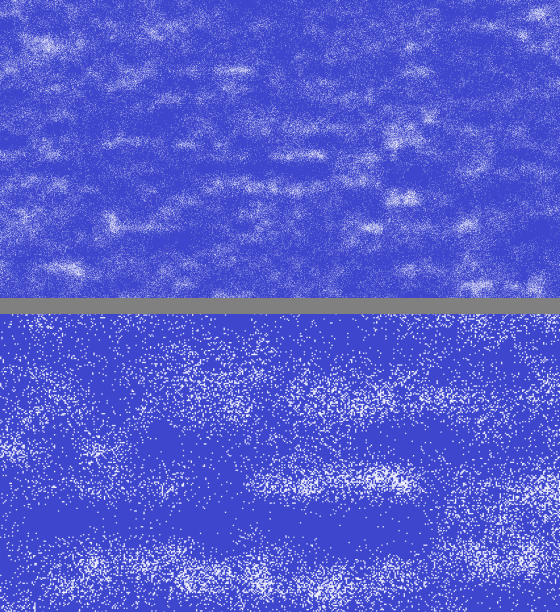
Top, the full canvas; bottom, a detail of the centre.
Write a Shadertoy shader that draws this texture.

```glsl
// Fine white spray on a blue ground. Layered value noise, stretched sideways,
// sets how densely grains fall; each cell of a fine grid holds one grain or none.
// Cells are averaged over the pixel footprint, so the grain stays clean at any size.

#define GROUND vec3(0.24, 0.275, 0.80)
#define GRAIN_COLOUR vec3(0.98, 0.98, 1.0)
#define GRAINS_PER_HEIGHT 680.0
#define BAND_SCALE vec2(5.0, 21.0)
#define BLOTCH_SCALE vec2(16.0, 25.0)
#define DETAIL_SCALE vec2(37.0, 47.0)
#define DENSITY 0.121
#define BARE 0.02
#define CLUSTERING 5.4
#define FAINTEST 0.75

// Hash from a lattice point to 0..1, without sine
float hash(vec2 p) {
    vec3 q = fract(vec3(p.xyx) * 0.1031);
    q += dot(q, q.yzx + 33.33);
    return fract((q.x + q.y) * q.z);
}

float valueNoise(vec2 p) {
    vec2 cell = floor(p);
    vec2 f = fract(p);
    f = f * f * (3.0 - 2.0 * f);
    float low = mix(hash(cell), hash(cell + vec2(1.0, 0.0)), f.x);
    float high = mix(hash(cell + vec2(0.0, 1.0)), hash(cell + 1.0), f.x);
    return mix(low, high, f.y);
}

// Chance of a grain at a point, in units of the canvas height
float grainDensity(vec2 p) {
    float bands = valueNoise(p * BAND_SCALE + 17.0);
    float blotches = valueNoise(p * BLOTCH_SCALE + 53.0);
    float detail = valueNoise(p * DETAIL_SCALE + 91.0);
    float cloud = 0.38 * bands + 0.36 * blotches + 0.26 * detail;
    return clamp(DENSITY * exp(CLUSTERING * (cloud - 0.5)) - BARE, 0.0, 0.65);
}

// Opacity of the grain in one cell, zero where it is empty
float grain(vec2 cell) {
    float density = grainDensity((cell + 0.5) / GRAINS_PER_HEIGHT);
    float present = step(hash(cell + 211.0), density);
    return present * mix(FAINTEST, 1.0, hash(cell + 877.0));
}

void mainImage(out vec4 fragColor, in vec2 fragCoord) {
    // Pixel footprint measured in grain cells
    float footprint = GRAINS_PER_HEIGHT / iResolution.y;
    vec2 lo = (fragCoord - 0.5) * footprint;
    vec2 hi = lo + footprint;

    // Sum the grains, weighted by the overlap of cell and footprint
    float cover = 0.0;
    for (int y = 0; y < 5; y++) {
        for (int x = 0; x < 5; x++) {
            vec2 cell = floor(lo) + vec2(x, y);
            vec2 overlap = max(min(cell + 1.0, hi) - max(cell, lo), 0.0);
            float area = overlap.x * overlap.y;
            if (area > 0.0) cover += area * grain(cell);
        }
    }
    cover /= footprint * footprint;

    fragColor = vec4(mix(GROUND, GRAIN_COLOUR, clamp(cover, 0.0, 1.0)), 1.0);
}
```
